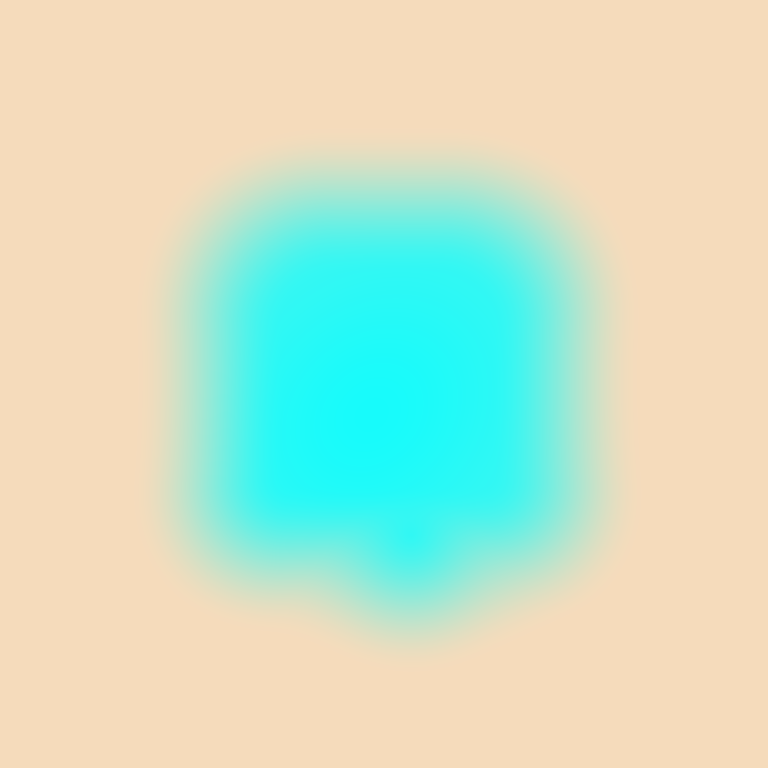
Reproduce this background procedurally as a WebGL 1 fragment shader.

```glsl
precision highp float;
// A soft cyan glow on a peach ground. The glow is a rounded box with a waist,
// smoothly joined to a round bulge below; its signed distance sets the falloff
// and a tilted Gaussian core brightens the middle.

#define PEACH vec3(0.96, 0.86, 0.735)
#define CYAN vec3(0.09, 0.985, 0.985)
#define BOX_CENTER vec2(0.505, 0.505)
#define BOX_HALF vec2(0.225, 0.228)
#define TOP_RADIUS 0.156
#define BOTTOM_RADIUS 0.098
#define WAIST 0.9
#define BULGE_CENTER vec2(0.536, 0.303)
#define BULGE_RADIUS 0.078
#define CORE_CENTER vec2(0.484, 0.46)
#define FADE_OUT 0.104
#define FADE_IN 0.091

uniform vec2 u_resolution;

// Signed distance to a box with rounder corners at the top than at the bottom
float roundedBox(vec2 p, vec2 halfSize) {
  float radius = p.y > 0.0 ? TOP_RADIUS : BOTTOM_RADIUS;
  vec2 q = abs(p) - halfSize + radius;
  return min(max(q.x, q.y), 0.0) + length(max(q, 0.0)) - radius;
}

float smoothUnion(float a, float b, float blend) {
  float h = max(blend - abs(a - b), 0.0) / blend;
  return min(a, b) - 0.25 * blend * h * h;
}

// Elliptical Gaussian, longer along the rising diagonal
float diagonalCore(vec2 p) {
  vec2 along = vec2(p.x + p.y, p.y - p.x) * 0.7071;
  along /= vec2(0.21, 0.17);
  return exp(-dot(along, along));
}

void main() {
  vec2 uv = gl_FragCoord.xy / u_resolution;

  // Outline: the box narrows at mid height
  vec2 p = uv - BOX_CENTER;
  p.x *= 1.0 - WAIST * min(p.y * p.y, 0.08);
  float box = roundedBox(p, BOX_HALF);
  float bulge = length(uv - BULGE_CENTER) - BULGE_RADIUS;
  float dist = smoothUnion(box, bulge, 0.05);

  // Glow strength: blurred edge times the brighter core
  float edge = 1.0 - smoothstep(-FADE_IN, FADE_OUT, dist);
  float glow = edge * mix(0.82, 1.0, diagonalCore(uv - CORE_CENTER));

  gl_FragColor = vec4(mix(PEACH, CYAN, glow), 1.0);
}
```
